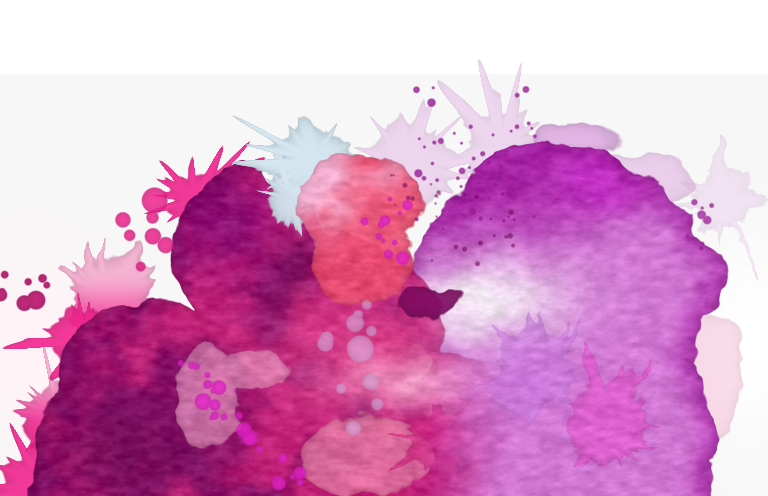
Reproduce this background procedurally as a Shadertoy shader.

```glsl
// Magenta and violet watercolour blooms with splatter on a pale paper.
#define CANVAS_HEIGHT 4.95
#define ROUGHNESS .26
#define RIM_DARKNESS .16
#define GRAIN .2
#define PAPER vec3(.968)
#define VIOLET vec3(.65, .12, .64)
#define ORCHID vec3(.81, .45, .82)
#define PLUM vec3(.5, .04, .38)
#define CRIMSON vec3(.76, .12, .46)
#define HOT_PINK vec3(.95, .14, .56)
#define BLUSH vec3(.96, .66, .8)
#define LILAC vec3(.88, .68, .89)

float hash(vec2 p) {
    return fract(sin(dot(p, vec2(127.1, 311.7))) * 43758.5);
}

float noise(vec2 p) {
    vec2 i = floor(p), f = fract(p);
    f = f * f * (3. - 2. * f);
    return mix(mix(hash(i), hash(i + vec2(1, 0)), f.x),
               mix(hash(i + vec2(0, 1)), hash(i + 1.), f.x), f.y);
}

float fbm(vec2 p) {
    float sum = 0., amp = .533;
    for (int i = 0; i < 4; i++) {
        sum += amp * noise(p);
        p = mat2(1.6, 1.2, -1.2, 1.6) * p + 3.7;
        amp *= .5;
    }
    return sum;
}

// Ellipse distance: centre x, y and radii rx, ry
float oval(vec2 p, float x, float y, float rx, float ry) {
    return (length((p - vec2(x, y)) / vec2(rx, ry)) - 1.) * min(rx, ry);
}

float glow(vec2 p, float x, float y, float rx, float ry) {
    vec2 q = (p - vec2(x, y)) / vec2(rx, ry);
    return exp(-dot(q, q));
}

// Blot with thin radial spikes
float splat(vec2 p, float x, float y, float r, float spike) {
    vec2 c = vec2(x, y), q = p - c, dir = q / max(length(q), .001);
    float reach = .75 + .4 * noise(dir * 2.5 + c * 7.);
    reach += spike * pow(noise(dir * 8. + c * 13.), 5.);
    return (length(q) - r * reach) * .6;
}

// Random round drops inside a box
float drops(vec2 p, float x, float y, float rx, float ry, float size, int count) {
    float d = 9.;
    for (int i = 0; i < count; i++) {
        vec2 k = vec2(x, y) + float(i) * vec2(1.7, 2.3);
        vec2 offset = vec2(hash(k), hash(k + 5.1)) * 2. - 1.;
        float h = hash(k + 9.4);
        d = min(d, length(p - vec2(x, y) - offset * vec2(rx, ry)) - size * mix(.3, 1., h * h));
    }
    return d;
}

float mask(float d) {
    float px = CANVAS_HEIGHT / iResolution.y;
    return smoothstep(px, -px, d);
}

// Translucent layer with a darker pigment rim
void wash(inout vec3 col, float d, vec3 tint, float opacity) {
    tint *= 1. - RIM_DARKNESS * exp(-abs(d) * 28.);
    col = mix(col, tint, mask(d) * opacity);
}

void mainImage(out vec4 fragColor, in vec2 fragCoord) {
    // Position measured down from the top, centred across the width
    vec2 p = (fragCoord - .5 * iResolution.xy) / iResolution.y * CANVAS_HEIGHT;
    p = vec2(p.x + 3.84, .5 * CANVAS_HEIGHT - p.y);
    vec2 w = p + ROUGHNESS * (vec2(fbm(p * 3.), fbm(p * 3. + 17.)) - .5);
    float cloud = fbm(w * 2.2 + 4.) - .5;
    float grain = GRAIN * (fbm(p * vec2(9, 18)) - .5);

    // Paper with a white top band and soft side halos
    vec3 col = mix(PAPER, vec3(1), mask(p.y - .74));
    col = mix(col, vec3(1, .95, .97), glow(p, .3, 3.5, .8, .9));
    col = mix(col, vec3(1), glow(p, 7.5, 3.4, .5, 1.));

    // Pale splashes behind the blooms
    wash(col, oval(w, 5.75, 1.42, .46, .19), LILAC, .9);
    wash(col, oval(w, 6.4, 1.8, .55, .28), LILAC, .55);
    wash(col, splat(w, 7.25, 2., .33, 2.), LILAC, .28);
    wash(col, oval(w, 7.12, 3.75, .36, .65), BLUSH, .4);
    wash(col, min(splat(p, 4.1, 1.65, .42, 2.2), splat(p, 5., 1.45, .3, 3.2)), LILAC, .45);

    // Hot pink splashes on the left
    wash(col, splat(w, 1.1, 2.92, .44, 1.5), mix(BLUSH, HOT_PINK, smoothstep(2.7, 3.3, p.y)), .85);
    wash(col, splat(p, .6, 4.15, .34, 1.7), mix(BLUSH, HOT_PINK, smoothstep(3.7, 4.3, p.y)), .9);
    float pink = min(splat(p, .85, 3.4, .33, 1.8), splat(p, .45, 4.85, .42, 1.5));
    wash(col, min(pink, splat(p, 1.95, 2., .26, 3.)), HOT_PINK, .9);

    // Large violet bloom
    float bloom = min(oval(w, 5.6, 2.9, 1.48, 1.45), oval(w, 6.55, 2.78, .67, .54));
    bloom = min(bloom, oval(w, 5.6, 4.4, 1.56, 1.5));
    vec3 violet = mix(VIOLET, ORCHID, smoothstep(1.6, 2.75, p.y + .25 * (p.x - 5.5) + .8 * cloud));
    violet = mix(violet, vec3(.79, .17, .8), .8 * glow(w, 5.98, 1.75, .4, .3));
    violet = mix(violet, VIOLET, .7 * smoothstep(-.35, 0., bloom));
    violet = mix(violet, PAPER, .9 * glow(w, 4.8, 3., .85, .42));
    wash(violet, splat(w, 5.35, 3.7, .42, 1.2), vec3(.79, .46, .88), .55);
    wash(violet, splat(w, 6.1, 4.2, .42, 1.3), vec3(.89, .34, .81), .75);
    wash(col, bloom, violet + grain, .97);

    // Crimson and plum body, fading into the violet bloom
    float body = min(oval(w, 2.5, 2.52, .77, .75), oval(w, 2.42, 2., .38, .4));
    body = min(body, min(oval(w, 1.55, 3.75, .92, .74), oval(w, 1.9, 4.7, 1.6, 1.3)));
    body = min(body, min(oval(w, 3.2, 3.2, 1.25, .9), oval(w, 3.8, 4.4, 1.6, 1.)));
    vec3 red = mix(PLUM, CRIMSON, smoothstep(-.22, .22, cloud + .12 * (p.x - 2.3)));
    red = mix(red, vec3(.55, .04, .46), .8 * glow(w, 2.3, 2.2, .65, .5));
    red = mix(red, vec3(.88, .25, .54), .75 * glow(w, 3.6, 3.45, .9, .55));
    red = mix(red, BLUSH, .85 * glow(w, 4.2, 3.8, .8, .27));
    red = mix(red, PLUM * .85, .7 * (glow(w, 2.95, 2.7, .25, .3) + glow(w, 1.2, 4.5, .8, .5)));
    wash(red, min(oval(w, 2.1, 3.95, .34, .5), oval(w, 2.55, 3.65, .4, .2)), BLUSH, .6);
    wash(red, oval(w, 3.65, 4.55, .65, .42), vec3(.92, .5, .65), .75);
    wash(red, splat(p, 4.35, 4.4, .3, 2.2), HOT_PINK * .9, .6);
    wash(col, body, red + grain, .98 * smoothstep(5.2, 4., w.x));
    wash(col, oval(w, 4.3, 3.02, .3, .15), PLUM, .9);

    // Pale blue blot
    wash(col, min(splat(p, 3.15, 1.6, .36, 1.7), splat(p, 2.92, 1.98, .25, 1.5)), vec3(.83, .9, .94), .97);

    // Coral bloom, pale above and red below
    float coral = min(oval(w, 3.6, 2.1, .58, .58), oval(w, 3.65, 2.6, .52, .45));
    float ripe = smoothstep(1.75, 2.4, p.y + .5 * (p.x - 3.6) + cloud) + glow(p, 3.7, 1.6, .25, .12);
    wash(col, coral, mix(BLUSH, vec3(.92, .3, .44), min(ripe, 1.)) + grain, .92);

    // Scattered drops
    wash(col, drops(p, 4.75, 1.5, .6, .7, .045, 40), VIOLET, .8);
    wash(col, drops(p, 4.5, 2.2, .7, .45, .03, 30), PLUM, .6);
    wash(col, drops(p, .27, 2.85, .27, .18, .1, 8), CRIMSON, .95);
    wash(col, drops(p, 1.45, 2.35, .25, .35, .13, 8), HOT_PINK, .85);
    wash(col, drops(p, 6.95, 2.25, .22, .3, .045, 9), VIOLET, .75);
    wash(col, drops(p, 3.6, 3.5, .35, .95, .15, 11), LILAC, .65);

    // Diagonal trail of bright magenta drops
    vec2 trail = mat2(.7, .7, .7, -.7) * (p - vec2(2.4, 4.25));
    float beads = min(drops(trail, 0., 0., .85, .14, .085, 24), drops(p, 3.85, 2.25, .3, .4, .07, 12));
    wash(col, beads, vec3(.93, .14, .82), .8);

    fragColor = vec4(clamp(col, 0., 1.), 1);
}
```
